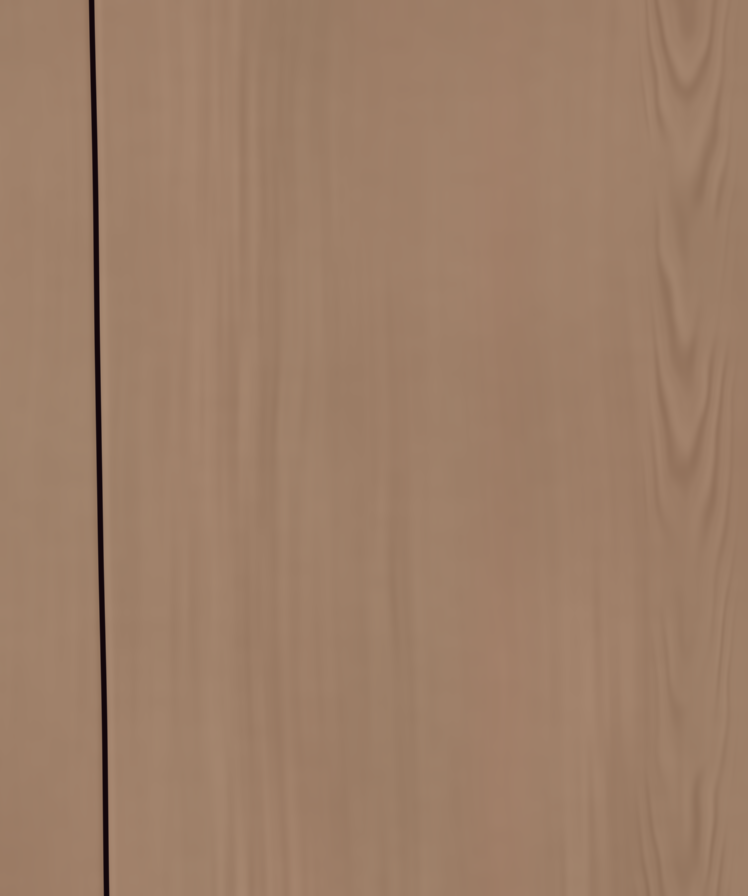
Write a Shadertoy shader that draws this texture.

```glsl
#define WOOD vec3(0.614, 0.492, 0.402)
#define SEAM_COLOR vec3(0.07, 0.025, 0.045)
#define SEAM_HALF_WIDTH 0.0030
#define GRAIN_CONTRAST 0.060
#define ARCH_CONTRAST 0.042
#define ARCH_CENTER 0.762
#define ARCH_SPACING 0.135
#define MOTTLE 0.030

float hash(vec2 cell) {
    uvec2 q = uvec2(ivec2(cell)) * uvec2(1597334673u, 3812015801u);
    uint n = (q.x ^ q.y) * 1597334673u;
    n = (n ^ (n >> 15)) * 2246822519u;
    return float((n ^ (n >> 13)) >> 8) / 16777216.0;
}

float noise(vec2 p) {
    vec2 i = floor(p), f = fract(p);
    f = f * f * (3.0 - 2.0 * f);
    return mix(mix(hash(i), hash(i + vec2(1, 0)), f.x),
               mix(hash(i + vec2(0, 1)), hash(i + vec2(1, 1)), f.x), f.y);
}

// Noise centred on zero
float wobble(vec2 p) { return noise(p) - 0.5; }

// Soft vertical band in which the grain is strong
float band(float x, float center, float halfWidth) {
    float d = (x - center) / halfWidth;
    return exp(-d * d);
}

// Long fibres that bend slowly along the board
float fibres(vec2 p) {
    float x = p.x + 0.030 * wobble(vec2(p.x * 3.0, p.y * 2.6 + 7.0))
                  + 0.007 * wobble(vec2(p.x * 9.0, p.y * 8.0));
    float coarse = wobble(vec2(x * 85.0, p.y * 3.5));
    float fine = wobble(vec2(x * 150.0 + 40.0, p.y * 9.0));
    return 0.7 * coarse + 0.4 * fine;
}

// Nested arches with their tips pointing down
float arches(vec2 p) {
    float dx = p.x - ARCH_CENTER - 0.014 * wobble(vec2(3.0, p.y * 4.0));
    float rise = 0.20 * pow(abs(dx) / 0.038, 1.7);
    float ring = (p.y - rise) / ARCH_SPACING
               + 0.8 * wobble(p * vec2(22.0, 7.0))
               + 0.3 * wobble(p * vec2(60.0, 25.0));
    float phase = fract(ring);
    float line = smoothstep(0.0, 0.35, phase) * (1.0 - smoothstep(0.35, 0.6, phase));
    float glow = smoothstep(0.5, 0.7, phase) * (1.0 - smoothstep(0.7, 1.0, phase));
    float patchy = smoothstep(0.15, 0.7, noise(p * vec2(28.0, 11.0) + 5.0));
    return (0.4 * glow - line) * patchy * (1.0 - smoothstep(0.030, 0.062, abs(dx)));
}

void mainImage(out vec4 fragColor, in vec2 fragCoord) {
    vec2 p = fragCoord / iResolution.y;
    float pixel = 1.0 / iResolution.y;

    // Broad tone and faint blotches
    float tone = MOTTLE * (0.7 * wobble(p * vec2(14.0, 2.0))
                         + 0.5 * wobble(p * vec2(5.0, 7.0) + 20.0)
                         + 0.25 * wobble(p * vec2(45.0, 60.0)));
    tone += 0.012 * (1.0 - smoothstep(0.05, 0.40, p.x));

    // Grain gathers in a few bands
    float strength = 0.20 + 0.70 * band(p.x, 0.275, 0.075)
                   + 0.45 * band(p.x, 0.445, 0.030) * smoothstep(0.75, 0.30, p.y)
                   + 0.65 * band(p.x, 0.655, 0.035) * smoothstep(0.40, 0.15, p.y)
                   + 0.25 * band(p.x, 0.720, 0.050);
    strength *= 0.55 + 0.9 * noise(p * vec2(16.0, 6.0) + 11.0);
    tone += GRAIN_CONTRAST * strength * fibres(p);
    tone += ARCH_CONTRAST * arches(p);

    vec3 color = WOOD + tone * vec3(1.0, 1.02, 0.98);
    float blush = band(p.x, 0.56, 0.035) + wobble(p * vec2(9.0, 4.0) + 31.0);
    color += blush * vec3(0.008, -0.003, -0.001);

    // Leaning gap between the boards, with a lit right edge
    float seamX = mix(0.1195, 0.1030, p.y) + 0.002 * wobble(vec2(1.0, p.y * 5.0));
    float side = p.x - seamX;
    float gap = 1.0 - smoothstep(-pixel, pixel, abs(side) - SEAM_HALF_WIDTH);
    color += 0.025 * band(side, 0.008, 0.004);
    color -= 0.035 * band(side, -0.004, 0.004);
    color = mix(color, SEAM_COLOR, gap);

    fragColor = vec4(color, 1.0);
}
```
